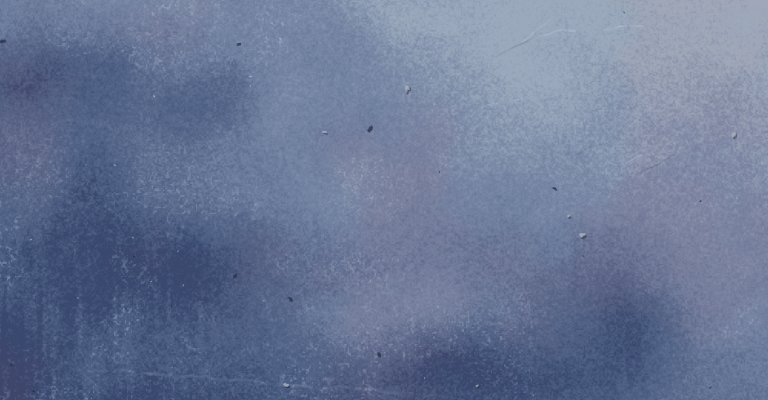
A Shadertoy shader for this texture:

```glsl
float hash(vec2 p) {
    vec3 q = fract(vec3(p.xyx) * 0.1031);
    q += dot(q, q.yzx + 33.33);
    return fract((q.x + q.y) * q.z);
}

float noise(vec2 p) {
    vec2 cell = floor(p), f = fract(p);
    f = f * f * (3.0 - 2.0 * f);
    return mix(mix(hash(cell), hash(cell + vec2(1, 0)), f.x),
               mix(hash(cell + vec2(0, 1)), hash(cell + vec2(1, 1)), f.x), f.y);
}

float fbm(vec2 p) {
    float sum = 0.0, gain = 0.5;
    for (int i = 0; i < 5; i++) {
        sum += gain * noise(p);
        p = mat2(1.6, 1.2, -1.2, 1.6) * p + 7.3;
        gain *= 0.5;
    }
    return sum;
}

// Soft elliptical patch
float blob(vec2 p, vec2 center, vec2 radius) {
    vec2 d = (p - center) / radius;
    return exp(-dot(d, d));
}

// Broad light and shade, rising toward the upper right
float shading(vec2 p) {
    float tone = 0.47 + 0.23 * (p.x - 0.96) + 0.58 * (p.y - 0.5);
    tone -= 0.30 * blob(p, vec2(0.08, 0.83), vec2(0.28, 0.12));
    tone -= 0.20 * blob(p, vec2(0.52, 0.73), vec2(0.20, 0.10));
    tone -= 0.20 * blob(p, vec2(0.25, 0.56), vec2(0.08, 0.18));
    tone -= 0.22 * blob(p, vec2(0.35, 0.36), vec2(0.36, 0.11));
    tone -= 0.28 * blob(p, vec2(1.24, 0.06), vec2(0.28, 0.09));
    tone -= 0.30 * blob(p, vec2(1.60, 0.19), vec2(0.18, 0.12));
    tone += 0.15 * blob(p, vec2(0.69, 0.74), vec2(0.10, 0.08));
    tone += 0.12 * blob(p, vec2(0.78, 0.53), vec2(0.28, 0.13));
    tone += 0.20 * blob(p, vec2(1.00, 0.20), vec2(0.26, 0.10));
    tone += 0.14 * blob(p, vec2(1.86, 0.25), vec2(0.18, 0.16));
    tone += 0.15 * blob(p, vec2(1.32, 0.82), vec2(0.22, 0.25));
    return tone;
}

vec3 palette(float t) {
    vec3 c = mix(vec3(0.23, 0.28, 0.43), vec3(0.31, 0.37, 0.51), smoothstep(0.0, 0.25, t));
    c = mix(c, vec3(0.46, 0.51, 0.63), smoothstep(0.18, 0.65, t));
    return mix(c, vec3(0.61, 0.66, 0.73), smoothstep(0.58, 1.0, t));
}

void mainImage(out vec4 fragColor, in vec2 fragCoord) {
    vec2 p = fragCoord / iResolution.y;
    float px = 1.0 / iResolution.y;

    // Warped clouds
    vec2 warp = vec2(fbm(p * 3.5), fbm(p * 3.5 + 19.0)) - 0.48;
    float tone = shading(p + 0.20 * warp);
    tone += 0.30 * (fbm(p * 4.0 + warp * 2.0 + 4.0) - 0.48);

    // Worn, powdery patches
    float wear = smoothstep(0.45, 0.68, fbm(p * 5.5 + 31.0));
    wear = max(wear, 0.8 * blob(p, vec2(0.13, 0.55), vec2(0.16, 0.12)));
    wear = max(wear, 0.7 * blob(p, vec2(0.55, 0.07), vec2(0.50, 0.11)));
    float powder = smoothstep(0.56, 0.84, noise(p * 210.0) * 0.65 + noise(p * 95.0) * 0.35);
    tone += wear * (0.04 + 0.24 * powder * (1.0 - 0.65 * smoothstep(0.3, 0.8, tone)));

    // Vertical streaks in the lower left
    float streakArea = smoothstep(0.85, 0.15, p.x) * smoothstep(0.65, 0.2, p.y);
    float streak = noise(vec2(p.x * 90.0, p.y * 5.0)) - 0.5;
    tone += streakArea * (0.13 * streak + 0.16 * powder * smoothstep(0.1, 0.4, streak));

    // Pale wavering crease along the bottom
    float crease = abs(p.y - 0.085 + 0.06 * p.x - 0.045 * (fbm(p.xx * vec2(9.0, 3.0)) - 0.5));
    tone += 0.24 * smoothstep(0.006, 0.001, crease) * noise(p * 75.0)
          * smoothstep(0.15, 0.35, p.x) * smoothstep(1.15, 0.95, p.x);

    // Fine grain
    tone += 0.16 * (noise(p * 260.0) - 0.5) + 0.12 * (noise(p * 130.0 + 9.0) - 0.5);
    vec3 color = palette(clamp(tone, 0.0, 1.0));

    // Faint violet and blue drift
    float violet = smoothstep(0.44, 0.66, fbm(p * 3.0 + 52.0));
    color += (violet - 0.35) * vec3(0.022, -0.008, -0.012);

    // Short slanted scratches in the upper right
    for (int i = 0; i < 9; i++) {
        float id = float(i);
        vec2 d = p - vec2(1.12 + 0.65 * hash(vec2(id, 3)), 0.55 + 0.40 * hash(vec2(id, 8)));
        float slope = mix(0.1, 0.9, hash(vec2(id, 5)));
        float across = abs(d.y - slope * d.x + 0.012 * (noise(p * 25.0) - 0.5));
        float line = smoothstep(0.002 + px, 0.0, across) * smoothstep(0.07, 0.02, abs(d.x));
        color += line * noise(p * 60.0) * mix(-0.10, 0.08, step(0.6, hash(vec2(id, 6))));
    }

    // Pale flakes with a shadow, and dark pits
    for (int i = 0; i < 46; i++) {
        float id = float(i);
        vec2 center = vec2(1.92 * hash(vec2(id, 11)), hash(vec2(id, 27)));
        float size = mix(0.0018, 0.0085, pow(hash(vec2(id, 41)), 3.0));
        vec2 d = p - center;
        float angle = 6.28 * hash(vec2(id, 63));
        vec2 axis = vec2(cos(angle), sin(angle));
        vec2 ragged = 0.9 * size * (vec2(noise(p * 170.0), noise(p * 170.0 + 40.0)) - 0.5);
        vec2 q = vec2(dot(d, axis), 1.6 * dot(d, vec2(-axis.y, axis.x))) + ragged;
        vec2 s = d + size * vec2(-0.5, 0.7);
        vec2 shade = vec2(dot(s, axis), 1.6 * dot(s, vec2(-axis.y, axis.x))) + ragged;
        float body = smoothstep(size + px, size - px, length(q));
        float shadow = smoothstep(size + px, size - px, length(shade));
        if (i % 5 < 3) {
            color = mix(color, color * 0.55, 0.75 * shadow * step(0.004, size));
            color = mix(color, vec3(0.66, 0.70, 0.76), 0.8 * body);
        } else {
            color = mix(color, vec3(0.15, 0.18, 0.27), 0.75 * body);
        }
    }
    fragColor = vec4(color, 1.0);
}
```
